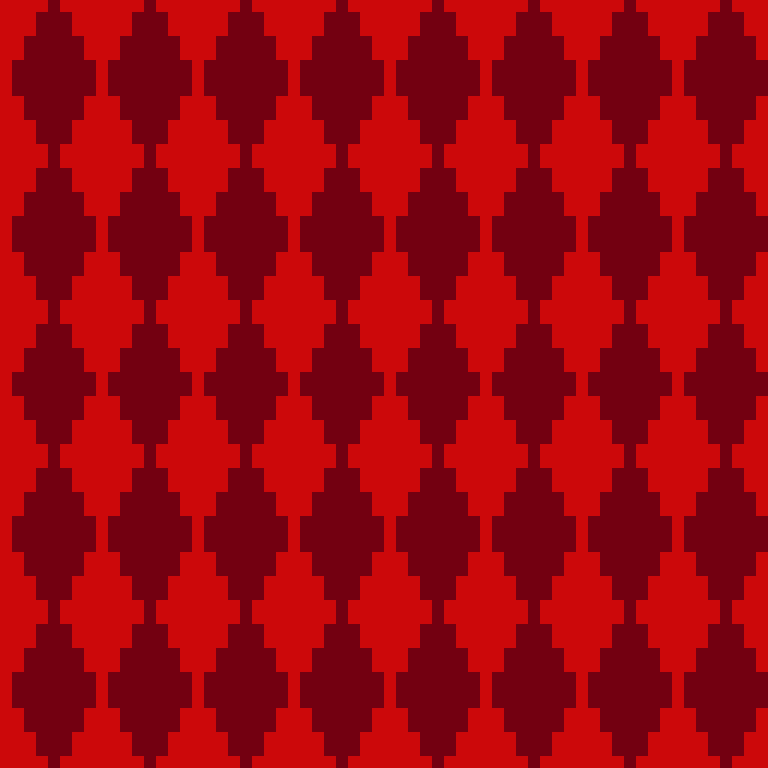
Write a WebGL 2 fragment shader that draws this pattern.

```glsl
#version 300 es
precision highp float;
// Stepped dark red diamonds, 8 across and 5 down, linked in columns on bright red.

uniform vec2 u_resolution;
out vec4 fragColor;

const float GRID = 64.0; // square blocks along each side of the canvas

// Half width of the diamond, in blocks, on a whole row of blocks
float rowHalfWidth(float row) {
    float period = GRID / 5.0;
    float fromCentre = abs(mod(row + 0.5, period) - 0.5 * period);
    return 3.5 - ceil((fromCentre - 1.4) / 2.0);
}

// Horizontal coverage of the diamonds on one row, smoothed over a pixel
float rowCoverage(float x, float row, float pixel) {
    float fromAxis = abs(mod(x - 0.5, 8.0) - 4.0);
    return clamp((rowHalfWidth(row) - fromAxis) / pixel + 0.5, 0.0, 1.0);
}

void main() {
    vec2 block = gl_FragCoord.xy / u_resolution * GRID;
    vec2 pixel = GRID / u_resolution;

    // Blend the two rows that meet at the nearest row boundary
    float boundary = floor(block.y + 0.5);
    float below = rowCoverage(block.x, boundary - 1.0, pixel.x);
    float above = rowCoverage(block.x, boundary, pixel.x);
    float upper = clamp((block.y - boundary) / pixel.y + 0.5, 0.0, 1.0);
    float diamond = mix(below, above, upper);

    vec3 brightRed = vec3(0.80, 0.03, 0.04);
    vec3 darkRed = vec3(0.45, 0.0, 0.065);
    fragColor = vec4(mix(brightRed, darkRed, diamond), 1.0);
}
```
